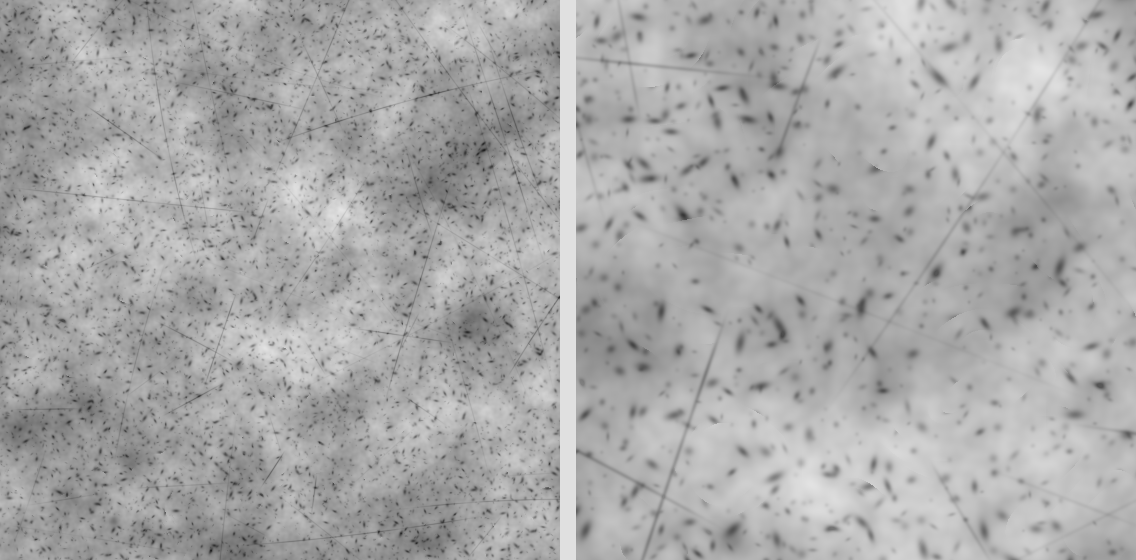
Left, the full canvas; right, a detail of the centre.
This texture is drawn by a WebGL 2 fragment shader. Its source:

```glsl
#version 300 es
precision highp float;
// Worn grey surface: cloudy mottling, dark specks, soft stains and fine scratches.

#define BASE_GREY 0.622
#define CENTRE_GLOW 0.13
#define CLOUD_SCALE 4.0
#define CLOUD_CONTRAST 0.205
#define CLOUD_GAIN 0.70
#define SPECK_CELLS 62.0
#define SPECK_RADIUS 0.0023
#define SPECK_DEPTH 0.30
#define SCRATCH_COUNT 60
#define SCRATCH_WIDTH 0.0013
#define SCRATCH_DEPTH 0.20
#define STAIN_COUNT 14

uniform vec2 u_resolution;
out vec4 fragColor;

const float TAU = 6.28318;

// Three random values in 0..1 from an integer cell and a seed.
vec3 hash3(ivec2 cell, int seed) {
    uvec3 v = uvec3(uvec2(cell), uint(seed)) * 1664525u + 1013904223u;
    v.x += v.y * v.z; v.y += v.z * v.x; v.z += v.x * v.y;
    v ^= v >> 16u;
    v.x += v.y * v.z; v.y += v.z * v.x; v.z += v.x * v.y;
    return vec3(v >> 8u) / 16777216.0;
}

vec2 direction(float angle) { return vec2(cos(angle), sin(angle)); }

// Coordinates along and across an axis.
vec2 toAxis(vec2 d, vec2 axis) {
    return vec2(dot(d, axis), dot(d, vec2(-axis.y, axis.x)));
}

float cornerSlope(ivec2 cell, vec2 offset, int seed) {
    return dot(direction(TAU * hash3(cell, seed).x), offset);
}

float gradientNoise(vec2 p, int seed) {
    ivec2 c = ivec2(floor(p));
    vec2 f = fract(p);
    vec2 w = f * f * f * (f * (f * 6.0 - 15.0) + 10.0);
    float low = mix(cornerSlope(c, f, seed),
                    cornerSlope(c + ivec2(1, 0), f - vec2(1, 0), seed), w.x);
    float high = mix(cornerSlope(c + ivec2(0, 1), f - vec2(0, 1), seed),
                     cornerSlope(c + ivec2(1, 1), f - vec2(1, 1), seed), w.x);
    return mix(low, high, w.y);
}

float clouds(vec2 p) {
    float sum = 0.0, amplitude = 1.0;
    for (int i = 0; i < 6; i++) {
        sum += amplitude * gradientNoise(p, 11 + i);
        p = mat2(1.6, 1.2, -1.2, 1.6) * p + 7.3;
        amplitude *= CLOUD_GAIN;
    }
    return sum;
}

// Small stretched dots, one candidate per jittered cell.
float specks(vec2 p, float cells, float radius, float share, int seed) {
    ivec2 home = ivec2(floor(p * cells));
    float dark = 0.0;
    for (int j = -1; j <= 1; j++)
    for (int i = -1; i <= 1; i++) {
        ivec2 cell = home + ivec2(i, j);
        vec3 place = hash3(cell, seed), look = hash3(cell, seed + 1);
        vec2 d = toAxis(p - (vec2(cell) + place.xy) / cells, direction(TAU * look.x));
        d.x /= 1.0 + 1.3 * look.y * look.y;
        float r = radius * mix(0.65, 1.25, look.z);
        float shape = exp(-dot(d, d) / (r * r)) + 0.12 * exp(-dot(d, d) / (9.0 * r * r));
        dark += step(place.z, share) * mix(0.3, 1.0, look.y) * shape;
    }
    return min(dark, 1.2);
}

// Slightly bent lines that fade and break along their length.
float scratches(vec2 p, float pixel) {
    float dark = 0.0;
    float width = max(SCRATCH_WIDTH, 0.6 * pixel);
    for (int i = 0; i < SCRATCH_COUNT; i++) {
        vec3 place = hash3(ivec2(i, 3), 40), look = hash3(ivec2(i, 5), 41);
        float reach = mix(0.04, 0.36, look.x * look.x);
        vec2 d = toAxis(p - place.xy, direction(0.5 * TAU * place.z));
        float along = d.x / reach;
        float across = abs(d.y + (look.z - 0.5) * 0.5 * d.x * d.x);
        float fade = smoothstep(1.0, 0.5, abs(along));
        float wear = 0.75 + 0.8 * gradientNoise(vec2(d.x * 22.0, float(i) + 0.5), 42);
        float profile = exp(-across * across / (width * width)) + 0.16 * exp(-across / (4.0 * width));
        dark += fade * wear * mix(0.2, 1.0, look.y * look.y) * profile;
    }
    return min(dark, 1.2);
}

float stains(vec2 p) {
    float dark = 0.0;
    for (int i = 0; i < STAIN_COUNT; i++) {
        vec3 place = hash3(ivec2(i, 9), 60);
        vec2 d = p - place.xy;
        float r = mix(0.008, 0.05, place.z * place.z);
        dark += mix(0.14, 0.07, place.z) * exp(-dot(d, d) / (r * r));
    }
    return dark;
}

void main() {
    vec2 p = gl_FragCoord.xy / u_resolution.y;
    float pixel = 1.0 / u_resolution.y;
    vec2 fromCentre = p - vec2(0.52, 0.53);

    // Mottled ground, lighter towards the middle
    float grey = BASE_GREY + CENTRE_GLOW * exp(-8.0 * dot(fromCentre, fromCentre));
    grey += CLOUD_CONTRAST * clouds(p * CLOUD_SCALE + 3.7);
    grey -= stains(p);

    // Marks on top, with the specks gathered in loose clumps
    float clump = 0.72 + 0.7 * gradientNoise(p * 13.0, 70);
    float radius = max(SPECK_RADIUS, 0.8 * pixel);
    grey -= SPECK_DEPTH * specks(p, SPECK_CELLS, radius, clump, 80);
    grey -= 0.45 * SPECK_DEPTH * specks(p, 1.8 * SPECK_CELLS, 0.65 * radius, 0.5 * clump, 90);
    grey -= SCRATCH_DEPTH * scratches(p, pixel);

    fragColor = vec4(vec3(clamp(grey, 0.0, 1.0)), 1.0);
}
```
